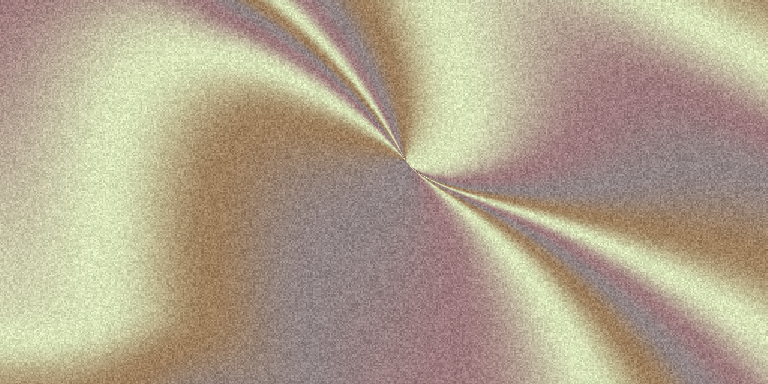
Reproduce this background procedurally as a WebGL 1 fragment shader.

```glsl
precision highp float;
// Brushed metallic sheen: a cyclic cream, brown, grey and mauve palette is swept
// around a pinch point. Two tight fans of folds leave it, and broad
// distance-based drifts bend the colours near the canvas borders. Grain on top.

uniform vec2 u_resolution;

const float PI = 3.14159265;

float hash(vec2 cell) {
    vec3 q = fract(vec3(cell.xyx) * 0.1031);
    q += dot(q, q.yzx + 33.33);
    return fract((q.x + q.y) * q.z);
}

// Cyclic palette, period 1
vec3 sheen(float phase) {
    float t = fract(phase);
    vec3 cream = vec3(0.85, 0.89, 0.72);
    vec3 brown = vec3(0.62, 0.50, 0.37);
    vec3 grey = vec3(0.57, 0.52, 0.52);
    vec3 mauve = vec3(0.62, 0.48, 0.49);
    vec3 color = mix(cream, brown, smoothstep(0.0, 0.27, t));
    color = mix(color, grey, smoothstep(0.27, 0.5, t));
    color = mix(color, mauve, smoothstep(0.5, 0.7, t));
    return mix(color, cream, smoothstep(0.68, 1.0, t));
}

// Half-turn winding that changes fastest at the fan's central angle
float fan(float angle, float center, float tightness) {
    float h = 0.5 * (angle - center);
    return atan(tightness * sin(h), cos(h));
}

void main() {
    vec2 p = gl_FragCoord.xy / u_resolution.y;
    float aspect = u_resolution.x / u_resolution.y;
    vec2 d = p - vec2(0.53 * aspect, 0.5755);
    float r = max(length(d), 0.002);
    float angle = atan(d.y, d.x);

    // Upper and lower fans: five palette cycles per full turn
    float upper = fan(angle, 2.1 + 0.38 * min(r, 0.6), 9.0 + 0.3 / r);
    float lowerCenter = -0.323 - 0.227 * r - 0.489 * exp(-r / 0.15);
    float lower = fan(angle, lowerCenter, 4.5 + 2.2 / r);
    float phase = 1.016 + 2.5 / PI * (upper + lower);

    // Left drift, with a warm rise along the bottom edge
    float left = -d.x - 0.3 * d.y;
    phase -= 0.52 * smoothstep(0.25, 1.1, left);
    phase += 0.25 * (1.0 - smoothstep(-0.05, 0.2, p.y)) * smoothstep(0.45, 0.8, left);

    // Upper right drift and corner fold
    float corner = dot(d, vec2(0.65, 0.76));
    phase -= 0.15 * smoothstep(0.05, 0.5, corner);
    phase += 0.5 * smoothstep(0.52, 0.98, corner);

    // Fine grain
    vec2 cell = floor(p * 256.0);
    float grain = hash(cell) + hash(cell + 71.0) - 1.0;
    gl_FragColor = vec4(sheen(phase) + 0.11 * grain, 1.0);
}
```
